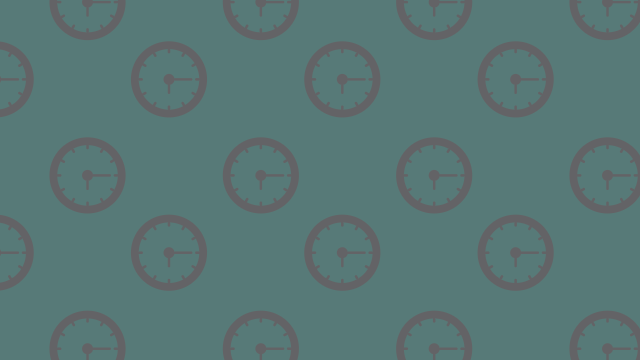
Write a Shadertoy shader that draws this pattern.

```glsl
// Staggered grey wall clocks at a quarter past six on a flat teal ground.

const float TAU = 6.2831853;
const float TILES_PER_HEIGHT = 2.077;

const vec3 TEAL = vec3(0.34, 0.48, 0.47);
const vec3 GREY = vec3(0.39, 0.39, 0.40);

// Distance to a round-ended stroke from a to b.
float strokeDistance(vec2 p, vec2 a, vec2 b, float halfWidth) {
    vec2 pa = p - a, ba = b - a;
    float t = clamp(dot(pa, ba) / dot(ba, ba), 0.0, 1.0);
    return length(pa - ba * t) - halfWidth;
}

// Distance to a ring between two radii.
float ringDistance(vec2 p, float inner, float outer) {
    return abs(length(p) - 0.5 * (inner + outer)) - 0.5 * (outer - inner);
}

// Fold the plane into one sector centred on the x axis.
vec2 foldSectors(vec2 p, float count) {
    float sector = TAU / count;
    float angle = mod(atan(p.y, p.x) + 0.5 * sector, sector) - 0.5 * sector;
    return length(p) * vec2(cos(angle), sin(angle));
}

// Offset from the nearest repeat of a centre in the unit lattice.
vec2 repeatAround(vec2 p, vec2 center) {
    return fract(p - center + 0.5) - 0.5;
}

float clockDistance(vec2 p) {
    // Rim and hour ticks
    float d = ringDistance(p, 0.1745, 0.2197);
    vec2 tick = foldSectors(p, 12.0);
    d = min(d, strokeDistance(tick, vec2(0.158, 0.0), vec2(0.180, 0.0), 0.0075));

    // Hub and hands
    d = min(d, length(p) - 0.0317);
    d = min(d, strokeDistance(p, vec2(0.0), vec2(0.128, 0.0), 0.0072));
    return min(d, strokeDistance(p, vec2(0.0), vec2(0.0, -0.077), 0.0072));
}

void mainImage(out vec4 fragColor, in vec2 fragCoord) {
    float pixel = TILES_PER_HEIGHT / iResolution.y;
    vec2 p = fragCoord * pixel;

    // Two interleaved lattices of clocks
    float d = min(clockDistance(repeatAround(p, vec2(0.505, 0.065))),
                  clockDistance(repeatAround(p, vec2(0.975, 0.619))));

    float ink = clamp(0.5 - d / pixel, 0.0, 1.0);
    fragColor = vec4(mix(TEAL, GREY, ink), 1.0);
}
```
